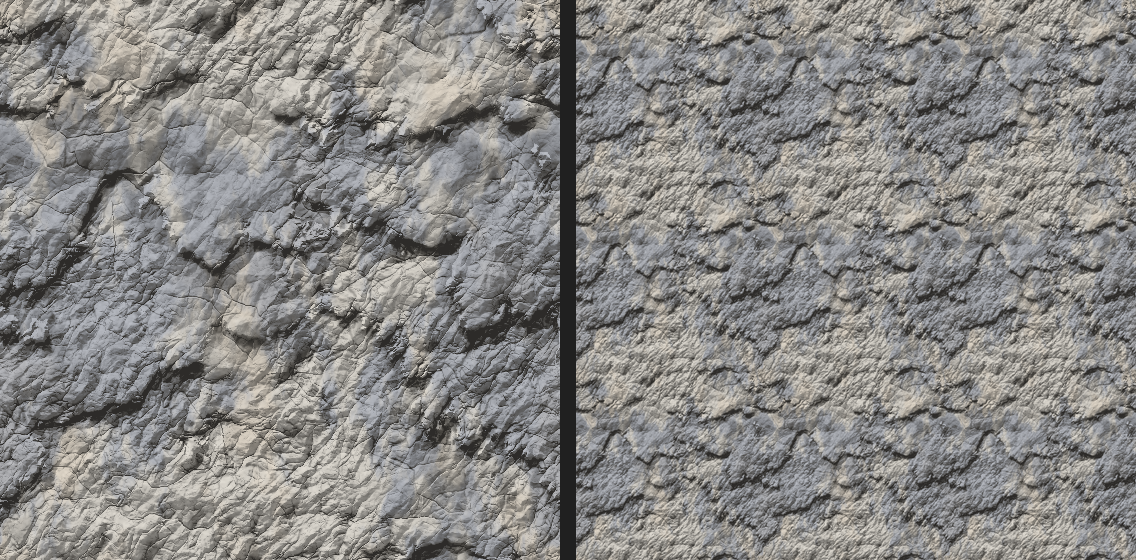
Left: one tile. Right: repeated 3 by 3.
Give the GLSL for this texture, as a three.js fragment shader.

```glsl
varying vec2 vUv;

const int ROCK_LAYERS = 5;
const float FIRST_CELLS = 5.0;
const float CELL_GROWTH = 2.2;
const float MAIN_LAYER = 1.7;
const float LAYER_FADE = 0.21;
const float FACET_SLOPE = 1.0;
const float FACET_TILT = 0.9;
const float FACET_STEP = 0.5;
const float CRACK_WIDTH = 0.004;
const float CRACK_DEPTH = 1.1;
const float LEDGES = 4.0;
const float LEDGE_DEPTH = 0.055;
const float WARP = 0.04;
const float JAG = 0.011;
const float SLOPE_STEP = 0.0016;
const vec2 SHADOW_REACH = vec2(-0.006, 0.02);
const vec2 LIGHT = vec2(-0.4, 0.91);

const float BASE_TONE = 0.645;
const float RELIEF_CONTRAST = 0.195;
const float SHADOW_TONE = 0.20;
const float CAVITY_TONE = 0.18;
const float STAIN_TONE = 0.12;
const float GRAIN_TONE = 0.09;
const vec3 PALE_TINT = vec3(1.02, 1.0, 0.96);
const vec3 SLATE_TINT = vec3(0.98, 0.997, 1.035);
const vec3 OCHRE_TINT = vec3(1.055, 0.99, 0.90);
const vec3 SHADE_TINT = vec3(1.05, 1.0, 0.92);

vec2 hash2(vec2 p) {
  vec3 q = fract(p.xyx * vec3(0.1031, 0.1030, 0.0973));
  q += dot(q, q.yzx + 33.33);
  return fract((q.xx + q.yz) * q.zy);
}

// Value noise that wraps after a whole number of cells
float noise(vec2 p, vec2 cells) {
  p *= cells;
  vec2 i = floor(p), f = fract(p);
  f = f * f * (3.0 - 2.0 * f);
  vec2 a = mod(i, cells), b = mod(i + 1.0, cells);
  vec2 seed = cells.yx + 7.0;
  return mix(mix(hash2(a + seed).x, hash2(vec2(b.x, a.y) + seed).x, f.x),
             mix(hash2(vec2(a.x, b.y) + seed).x, hash2(b + seed).x, f.x), f.y);
}

float fbm(vec2 p, vec2 cells) {
  float sum = 0.0, weight = 0.5;
  for (int i = 0; i < 5; i++) {
    sum += weight * noise(p, cells);
    cells *= 2.0;
    weight *= 0.55;
  }
  return sum / 1.055;
}

// Union of tilted pyramids: x = height, y = gap to the runner-up
vec2 facets(vec2 p, vec2 cells, float seed) {
  p *= cells;
  vec2 home = floor(p);
  float best = -9.0, second = -9.0;
  for (int y = -1; y <= 1; y++) {
    for (int x = -1; x <= 1; x++) {
      vec2 cell = home + vec2(float(x), float(y));
      vec2 id = mod(cell, cells) + seed;
      vec2 spot = 0.1 + 0.8 * hash2(id), shape = hash2(id + 57.0);
      vec2 d = p - cell - spot;
      float angle = 6.2832 * shape.x;
      vec2 axis = vec2(cos(angle), sin(angle));
      vec2 side = abs(vec2(dot(d, axis), dot(d, vec2(-axis.y, axis.x))));
      float h = FACET_STEP * shape.y + FACET_TILT * dot(d, hash2(id + 113.0) - 0.5)
              - FACET_SLOPE * max(side.x, side.y * 1.25);
      second = max(second, min(h, best));
      best = max(best, h);
    }
  }
  return vec2(best, best - second);
}

// x = relief height, y = darkness of cracks and undercuts
vec2 rock(vec2 p, float rough, float bend, float ledgeMask) {
  float h = 0.0, cavity = 0.0, n = FIRST_CELLS;
  for (int i = 0; i < ROCK_LAYERS; i++) {
    // A whole-number shear leans one layer yet still wraps
    float lean = i == 2 ? 1.0 : 0.0;
    vec2 q = vec2(p.x, p.y - lean * p.x);
    vec2 f = facets(q, vec2(n, floor(n * 1.2)), 19.0 * float(i));
    float broken = smoothstep(0.4, 0.65, noise(q, vec2(n, n + 2.0)));
    float width = min(CRACK_WIDTH * n, 0.13);
    float crack = broken * (1.0 - smoothstep(0.0, width, f.y));
    float strength = 1.0 - LAYER_FADE * abs(float(i) - MAIN_LAYER);
    strength *= i > 1 ? rough : 1.0;
    h += strength * (f.x - CRACK_DEPTH * width * crack) / n;
    cavity += strength * crack;
    n = floor(n * CELL_GROWTH);
  }
  // Overhanging strata, broken up by the facets
  float t = fract(LEDGES * p.y + bend + 5.0 * h);
  h += LEDGE_DEPTH * ledgeMask * min(1.0 - t, t * 10.0);
  cavity += 0.9 * ledgeMask * smoothstep(0.78, 1.0, t);
  return vec2(h, cavity);
}

void main() {
  vec2 uv = vUv;
  vec2 p = uv + WARP * (vec2(fbm(uv, vec2(6.0, 7.0)), fbm(uv, vec2(7.0, 5.0))) - 0.5);
  p += JAG * (vec2(fbm(uv, vec2(37.0, 41.0)), fbm(uv, vec2(43.0, 35.0))) - 0.5);
  float rough = mix(0.45, 1.1, smoothstep(0.38, 0.6, fbm(uv, vec2(5.0, 4.0))));
  float bend = 1.5 * noise(uv, vec2(3.0, 2.0)) + 0.3 * sin(6.2832 * (uv.x + uv.y));
  float ledgeMask = smoothstep(0.34, 0.56, noise(uv, vec2(4.0, 3.0)));

  // Relief lit from above
  vec2 here = rock(p, rough, bend, ledgeMask);
  float right = rock(p + vec2(SLOPE_STEP, 0.0), rough, bend, ledgeMask).x;
  float above = rock(p + vec2(0.0, SLOPE_STEP), rough, bend, ledgeMask).x;
  float blocker = rock(p + SHADOW_REACH, rough, bend, ledgeMask).x;
  float slope = -dot(vec2(right, above) - here.x, LIGHT) / SLOPE_STEP;
  float light = slope / sqrt(1.6 + slope * slope);
  float shadow = smoothstep(0.013, 0.045, blocker - here.x);
  float cavity = min(here.y, 1.3);

  // Slate patches, downward streaks and ochre traces
  float patches = fbm(p, vec2(4.0, 3.0)) + 0.5 * (fbm(p, vec2(24.0, 10.0)) - 0.5);
  float slate = smoothstep(0.49, 0.62, patches);
  float ochre = smoothstep(0.52, 0.68, fbm(p, vec2(9.0, 6.0))) * (1.0 - 0.7 * slate);
  float grain = 0.5 * noise(uv, vec2(230.0)) + 0.5 * noise(uv, vec2(90.0, 110.0)) - 0.5;

  float tone = BASE_TONE + RELIEF_CONTRAST * light - SHADOW_TONE * shadow
             - CAVITY_TONE * cavity - STAIN_TONE * slate + GRAIN_TONE * grain;
  vec3 tint = mix(mix(PALE_TINT, SLATE_TINT, slate), OCHRE_TINT, 0.5 * ochre);
  tint = mix(tint, SHADE_TINT, 0.7 * (1.0 - smoothstep(0.2, 0.5, tone)));
  gl_FragColor = vec4(clamp(tone, 0.17, 0.86) * tint, 1.0);
}
```
